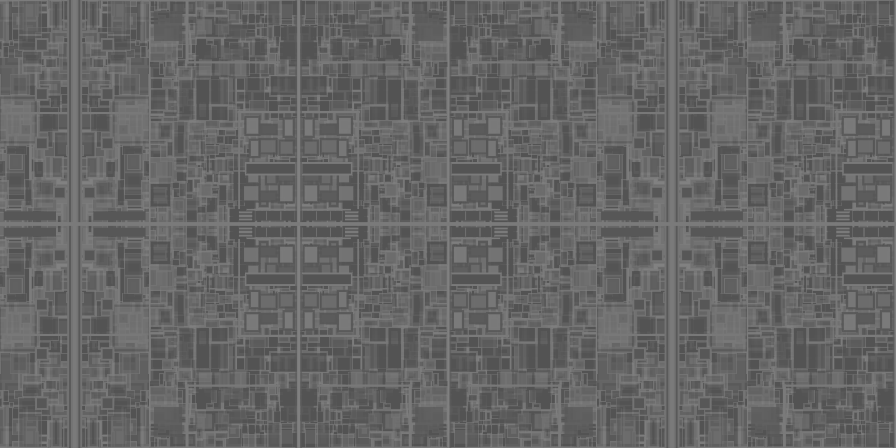
Reproduce this pattern procedurally as a Shadertoy shader.

```glsl
float pixel;

float hash(vec2 p) {
    return fract(sin(dot(p, vec2(12.99, 78.23))) * 4375.85);
}

// Antialiased coverage of an axis-aligned rectangle
float rect(vec2 p, vec2 lo, vec2 hi) {
    vec2 d = max(lo - p, p - hi);
    return clamp(0.5 - max(d.x, d.y) / pixel, 0.0, 1.0);
}

// Recursive random splits: x = cell id, y = distance to the cell edge
vec2 subdivide(vec2 p, float seed, int depth) {
    vec2 lo = vec2(0.0), hi = vec2(2.0, 3.0);
    float id = hash(vec2(seed, 3.7));
    for (int i = 0; i < depth; i++) {
        if (i > 5 && hash(vec2(id, 9.1)) < 0.16) break;
        vec2 size = hi - lo;
        float cut = mix(0.28, 0.72, hash(vec2(id, 1.3)));
        float side;
        if (size.x > size.y * mix(0.6, 1.3, hash(vec2(id, 5.9)))) {
            float x = lo.x + size.x * cut;
            side = step(x, p.x);
            if (side > 0.5) lo.x = x; else hi.x = x;
        } else {
            float y = lo.y + size.y * cut;
            side = step(y, p.y);
            if (side > 0.5) lo.y = y; else hi.y = y;
        }
        id = hash(vec2(id + side * 0.61, float(i) + 2.0));
    }
    vec2 d = min(p - lo, hi - p);
    return vec2(id, min(d.x, d.y));
}

// Translucent layers of panels with light borders and nested insets
float panels(vec2 p, float seed) {
    float tone = 0.4;
    for (int i = 0; i < 4; i++) {
        vec2 cell = subdivide(p, seed + float(i) * 7.3, 7 + i / 2);
        float fill = mix(0.3, 0.46, hash(vec2(cell.x, 8.2)));
        float inset = clamp(0.5 + (cell.y - 0.055) / pixel, 0.0, 1.0);
        fill += inset * (hash(vec2(cell.x, 6.6)) - 0.5) * 0.16;
        float border = 0.008 + 0.016 * hash(vec2(cell.x, 2.8));
        float line = clamp(0.5 + (border - cell.y) / pixel, 0.0, 1.0);
        fill = mix(fill, 0.5, line * 0.85);
        float opacity = i == 0 ? 1.0 : 0.66 * step(0.45, hash(vec2(cell.x, 4.4)));
        tone = mix(tone, fill, opacity);
    }
    return 0.405 + (tone - 0.415) * 1.2;
}

// Framed compound with stacked blocks beside the axis
float compound(vec2 p, float tone) {
    for (int i = 0; i < 7; i++) {
        float y = 0.27 + 0.27 * float(i) + 0.1 * step(1.5, float(i)) + 0.5 * step(3.5, float(i));
        for (int j = 0; j < 3; j++) {
            float r = hash(vec2(float(i) + 1.0, float(j) + 5.0));
            float s = hash(vec2(float(j) + 2.0, float(i) + 8.0));
            vec2 lo = vec2(0.08 + 0.23 * float(j), y + 0.05 * s);
            if (i > 3) lo.x += 0.62;
            vec2 hi = lo + vec2(0.1 + 0.1 * s, 0.09 + 0.14 * r);
            float shown = i > 3 ? 0.5 : 0.85;
            tone = mix(tone, 0.335, shown * rect(p, lo - 0.03, hi + 0.03));
            tone = mix(tone, mix(0.35, 0.52, r), shown * rect(p, lo, hi));
        }
    }
    // Dark bars and their light rails
    tone = mix(tone, 0.48, rect(p, vec2(0.0, 0.18), vec2(0.7, 0.205)));
    tone = mix(tone, 0.33, rect(p, vec2(0.04, 0.045), vec2(0.58, 0.175)));
    tone = mix(tone, 0.48, rect(p, vec2(0.0, 0.65), vec2(0.72, 0.83)));
    tone = mix(tone, 0.33, rect(p, vec2(0.05, 0.675), vec2(0.7, 0.805)));
    // Seams across the bars
    float seam = smoothstep(0.94, 0.99, sin(p.x * 33.0));
    tone = mix(tone, 0.43, seam * rect(p, vec2(0.05, 0.05), vec2(0.6, 0.17)));
    // Small ladder at the end of the bar
    float rung = smoothstep(-0.3, 0.3, sin(p.y * 130.0));
    tone = mix(tone, mix(0.37, 0.48, rung), rect(p, vec2(0.62, 0.04), vec2(0.8, 0.17)));
    // Frames
    tone = mix(tone, 0.48, rect(p, vec2(0.0, 1.485), vec2(0.82, 1.515)));
    tone = mix(tone, 0.47, rect(p, vec2(0.785, 0.2), vec2(0.81, 1.5)));
    tone = mix(tone, 0.48, rect(p, vec2(1.475, 2.15), vec2(1.515, 3.0)));
    tone = mix(tone, 0.47, rect(p, vec2(0.25, 2.15), vec2(1.5, 2.18)));
    tone = mix(tone, 0.33, 0.8 * rect(p, vec2(0.03, 2.28), vec2(0.2, 2.65)));
    tone = mix(tone, 0.35, 0.8 * rect(p, vec2(1.56, 2.45), vec2(1.94, 2.85)));
    // Axis with a dark kerb
    tone = mix(tone, 0.36, 0.7 * rect(p, vec2(-0.1, 0.0), vec2(0.045, 3.0)));
    return mix(tone, 0.5, rect(p, vec2(-0.1, 0.0), vec2(0.02, 3.0)));
}

// Broad avenue with dark plazas on both sides
float avenue(vec2 p, float tone) {
    for (int i = 0; i < 4; i++) {
        vec2 plaza = vec2(0.44 - 0.24 * step(float(i), 0.5), 0.42 + 0.66 * float(i));
        tone = mix(tone, 0.45, rect(p, plaza - 0.09, plaza + 0.09));
        tone = mix(tone, 0.34, rect(p, plaza - 0.065, plaza + 0.065));
    }
    tone = mix(tone, 0.34, rect(p, vec2(0.25, 0.05), vec2(0.95, 0.17)));
    tone = mix(tone, 0.47, rect(p, vec2(0.0, 1.47), vec2(0.9, 1.5)));
    tone = mix(tone, 0.45, rect(p, vec2(-0.1, 0.0), vec2(0.1, 3.0)));
    tone = mix(tone, 0.35, rect(p, vec2(0.05, 0.0), vec2(0.075, 3.0)));
    return mix(tone, 0.48, rect(p, vec2(-0.1, 0.0), vec2(0.025, 3.0)));
}

void mainImage(out vec4 fragColor, in vec2 fragCoord) {
    pixel = 6.0 / iResolution.y;
    vec2 p = fragCoord * pixel;
    // Four columns per period: one avenue, one flipped and two plain compounds
    float column = mod(floor(p.x / 2.0), 4.0);
    vec2 q = vec2(mod(p.x, 2.0), abs(p.y - 3.0));
    if (column < 0.5) q.x = abs(q.x - 1.0);
    else if (column < 1.5) q.x = 2.0 - q.x;
    float tone = column < 0.5 ? avenue(q, panels(q, 2.0)) : compound(q, panels(q, 31.0));
    // Central street
    tone = mix(tone, 0.48, rect(q, vec2(-0.1), vec2(2.1, 0.025)));
    fragColor = vec4(vec3(clamp(tone, 0.325, 0.53)), 1.0);
}
```
